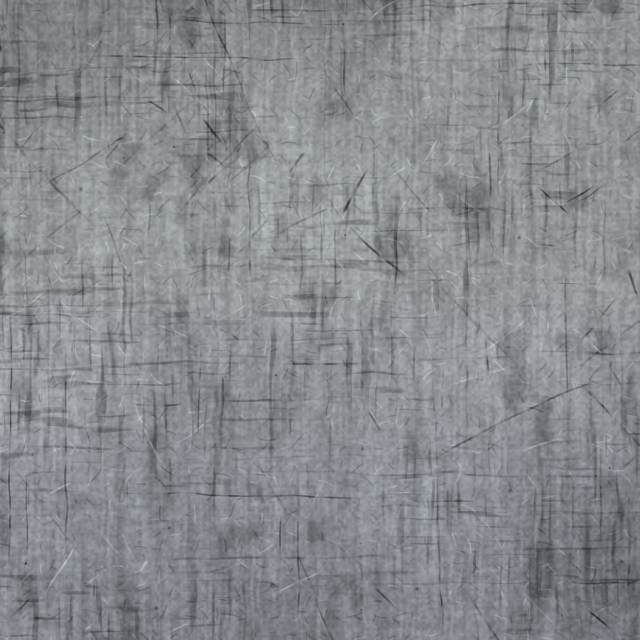
This texture is drawn by a three.js fragment shader. Its source:

```glsl
// Worn sheet of brushed grey metal with crossing scratches.
// Staggered streak noise makes the brushing; a jittered grid adds small nicks,
// and loops of hashed strokes add hairlines, diagonals, scuffs and pits.

varying vec2 vUv;

float hash(vec2 p) {
  vec3 q = fract(p.xyx * 0.1031);
  q += dot(q, q.yzx + 33.33);
  return fract((q.x + q.y) * q.z);
}

vec4 hash4(float n) {
  vec4 q = fract(n * vec4(0.1031, 0.1030, 0.0973, 0.1099));
  q += dot(q, q.wzxy + 33.33);
  return fract((q.xxyz + q.yzzw) * q.zywx);
}

float noise(vec2 p) {
  vec2 cell = floor(p), f = fract(p);
  f = f * f * (3.0 - 2.0 * f);
  return mix(mix(hash(cell), hash(cell + vec2(1.0, 0.0)), f.x),
             mix(hash(cell + vec2(0.0, 1.0)), hash(cell + 1.0), f.x), f.y);
}

float fbm(vec2 p) {
  float sum = 0.0, weight = 0.53;
  for (int i = 0; i < 4; i++) {
    sum += weight * noise(p);
    p = p * 2.1 + 17.0;
    weight *= 0.5;
  }
  return sum;
}

// Upright streaks whose ends are staggered from column to column
float streaks(vec2 p, vec2 frequency) {
  vec2 q = p * frequency;
  float column = floor(q.x), f = fract(q.x);
  float left = noise(vec2(q.y + 61.0 * hash(vec2(column, 5.0)), column));
  float right = noise(vec2(q.y + 61.0 * hash(vec2(column + 1.0, 5.0)), column + 1.0));
  return mix(left, right, f * f * (3.0 - 2.0 * f));
}

// Soft round falloff, stretched by size
float blob(vec2 p, vec2 centre, vec2 size) {
  vec2 d = (p - centre) / size;
  return exp(-dot(d, d));
}

// Tapered, slightly bent stroke
float scratch(vec2 p, vec2 centre, float angle, float halfLength, float width, float bend) {
  vec2 dir = vec2(cos(angle), sin(angle)), d = p - centre;
  float along = dot(d, dir);
  float across = dot(d, vec2(-dir.y, dir.x)) + bend * along * along;
  float taper = 1.0 - smoothstep(0.55, 1.0, abs(along) / halfLength);
  return taper * (1.0 - smoothstep(0.0, width, abs(across)));
}

// One short nick per grid cell, dark or bright, in any direction
float nicks(vec2 p, float count, float seed) {
  vec2 q = p * count + seed;
  vec4 a = hash4(dot(floor(q), vec2(1.0, 67.0)) + seed);
  float stroke = scratch(fract(q), 0.35 + 0.3 * a.xy, 6.28 * a.z, 0.33, 0.0023 * count, 1.5 * (a.x - 0.5));
  return stroke * (a.w < 0.65 ? -0.16 * a.w : 0.3 * (a.w - 0.65));
}

// Broad light and shade over the sheet
float shading(vec2 p) {
  float v = 0.555 + 0.15 * (fbm(p * vec2(4.0, 3.0) + 5.0) - 0.5);
  v += 0.06 * blob(p, vec2(0.42, 0.66), vec2(0.42, 0.27));
  v += 0.055 * blob(p, vec2(0.05, 0.42), vec2(0.22, 0.14));
  v += 0.045 * blob(p, vec2(0.81, 0.47), vec2(0.08, 0.03));
  v -= 0.1 * blob(p, vec2(0.95, 0.16), vec2(0.18, 0.17));
  v -= 0.06 * blob(p, vec2(0.02, 0.9), vec2(0.18, 0.16));
  v -= 0.06 * blob(p, vec2(0.55, 1.02), vec2(0.18, 0.06));
  return v - 0.04 * smoothstep(0.25, 0.0, p.y);
}

// Fine upright brushing, weaker level lines and grain
float brushing(vec2 p) {
  float v = 0.085 * (streaks(p, vec2(200.0, 14.0)) - 0.5);
  v += 0.04 * (streaks(p + 3.0, vec2(75.0, 4.0)) - 0.5);
  v += 0.04 * (streaks(p.yx + 5.0, vec2(210.0, 16.0)) - 0.5);
  v += 0.085 * (noise(p * 230.0 + 9.0) - 0.5) + 0.05 * (noise(p * 110.0) - 0.5);
  float patches = smoothstep(0.36, 0.68, fbm(p * 6.0 + 40.0));
  v -= 0.13 * patches * smoothstep(0.65, 0.95, streaks(p + 7.0, vec2(170.0, 13.0)));
  return v - 0.12 * patches * smoothstep(0.7, 0.95, streaks(p.yx + 9.0, vec2(180.0, 14.0)));
}

void main() {
  vec2 p = vUv;
  // Strokes waver a little and break up along their length
  vec2 wavy = p + 0.005 * (vec2(noise(p * 24.0), noise(p * 24.0 + 60.0)) - 0.5);
  float wear = 0.2 + 1.1 * smoothstep(0.15, 0.8, noise(p * 60.0 + 11.0));
  float value = shading(p) + brushing(wavy);
  value += nicks(wavy, 27.0, 3.4) + nicks(wavy, 19.0, 70.7) + nicks(wavy, 38.0, 131.2);

  // Blotches of grime
  value -= 0.1 * smoothstep(0.58, 0.8, fbm(p * vec2(20.0, 13.0) + 23.0));

  // Long hairlines, alternately level and upright
  float dark = 0.0;
  for (int i = 0; i < 84; i++) {
    vec4 a = hash4(float(i) + 3.0), b = hash4(float(i) + 203.0);
    float angle = mod(float(i), 2.0) * 1.5708 + 0.07 * (b.x - 0.5);
    dark += (0.05 + 0.15 * b.y * b.y) * scratch(wavy, a.xy, angle,
      0.03 + 0.26 * a.z * a.z, 0.0022 + 0.001 * a.w, 0.0);
  }

  // Diagonal scratches, a few of them long
  for (int i = 0; i < 56; i++) {
    vec4 a = hash4(float(i) + 411.0), b = hash4(float(i) + 607.0);
    float angle = (b.x < 0.55 ? -0.9 : 0.75) + 0.6 * (b.y - 0.5);
    dark += (0.07 + 0.19 * b.z * b.z) * scratch(wavy, a.xy, angle,
      0.02 + 0.2 * a.z * a.z * a.z, 0.0024 + 0.0012 * a.w, 1.4 * (b.w - 0.5));
  }
  value -= min(dark * wear, 0.28);

  // Bright scuffs, more of them low on the sheet
  float bright = 0.0;
  for (int i = 0; i < 40; i++) {
    vec4 a = hash4(float(i) + 809.0), b = hash4(float(i) + 1013.0);
    float angle = (b.x < 0.35 ? -0.9 : 0.65) + 0.9 * (b.y - 0.5);
    bright += (0.06 + 0.09 * b.z) * scratch(wavy, vec2(a.x, pow(a.y, 1.5)), angle,
      0.01 + 0.06 * a.z * a.z, 0.0026, 5.0 * (b.w - 0.5));
  }
  value += min(bright * wear, 0.16);

  // Small pits
  for (int i = 0; i < 40; i++) {
    vec4 a = hash4(float(i) + 1201.0);
    float radius = 0.0025 + 0.004 * a.z * a.z * a.z;
    value -= (0.06 + 0.16 * a.w) * (1.0 - smoothstep(0.2, 1.0, length(wavy - a.xy) / radius));
  }

  // Neutral steel above, bluer below
  vec3 tint = mix(vec3(0.975, 0.995, 1.045), vec3(0.98, 1.005, 1.015), smoothstep(0.1, 0.7, p.y));
  gl_FragColor = vec4(clamp(value, 0.2, 0.75) * tint, 1.0);
}
```
